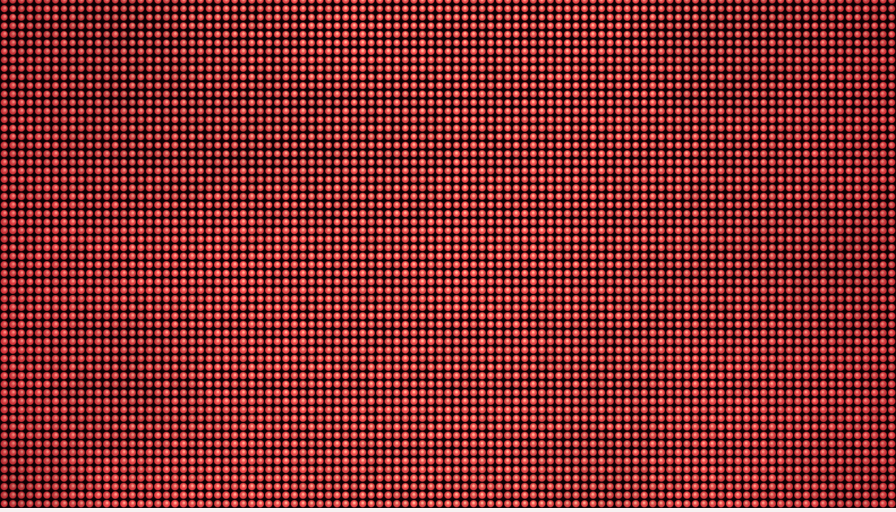
Give the GLSL for this pattern, as a Shadertoy shader.

```glsl
#define COLUMNS 105.0
#define RADIUS 0.405
#define SOFTNESS 0.105
#define SIZE_JITTER 0.025
#define TONE_JITTER 0.10
#define MARGIN 0.008
#define GAP_COLOR vec3(0.05, 0.00, 0.01)
#define BODY_COLOR vec3(0.89, 0.26, 0.27)
#define WARM_COLOR vec3(0.95, 0.45, 0.40)
#define GLINT_COLOR vec3(0.99, 0.70, 0.58)

float hash(vec2 p) {
    vec3 q = fract(vec3(p.xyx) * 0.1031);
    q += dot(q, q.yzx + 33.33);
    return fract((q.x + q.y) * q.z);
}

float valueNoise(vec2 p) {
    vec2 i = floor(p);
    vec2 f = fract(p);
    f = f * f * (3.0 - 2.0 * f);
    float low = mix(hash(i), hash(i + vec2(1, 0)), f.x);
    float high = mix(hash(i + vec2(0, 1)), hash(i + vec2(1, 1)), f.x);
    return mix(low, high, f.y);
}

// Soft disc coverage, widened to at least one pixel
float disc(float dist, float radius, float soft, float pixel) {
    float width = max(soft, 0.5 * pixel);
    return 1.0 - smoothstep(radius - width, radius + width, dist);
}

void mainImage(out vec4 fragColor, in vec2 fragCoord) {
    vec2 uv = fragCoord / iResolution.xy;
    float pixel = COLUMNS / iResolution.x;
    float marginHeight = MARGIN * iResolution.y;

    // Square grid of beads above the pale bottom margin
    vec2 grid = (fragCoord - vec2(0.0, marginHeight)) * pixel;
    vec2 cell = floor(grid);
    vec2 local = fract(grid) - 0.5;

    // Per-bead size and tone, with broad uneven lighting
    float side = abs(uv.x - 0.5) * 2.0;
    float cloud = valueNoise(cell / 14.0) - 0.5;
    float radius = RADIUS + SIZE_JITTER * (hash(cell) - 0.5)
                 + 0.03 * (0.5 - uv.y) + 0.02 * cloud;
    float tone = 1.0 + TONE_JITTER * (hash(cell + 71.0) - 0.5)
               + 0.12 * cloud - 0.10 * side * side;

    // Bead body, warm face and glint leaning toward the centre light
    vec2 lean = vec2(0.10 * (0.5 - uv.x), 0.06);
    float body = disc(length(local), radius, SOFTNESS, pixel);
    float face = disc(length(local - lean), 0.23, 0.10, pixel);
    float glint = disc(length(local - 1.5 * lean), 0.13, 0.08, pixel);

    vec3 bead = mix(BODY_COLOR, WARM_COLOR, face);
    bead = mix(bead, GLINT_COLOR, glint);
    bead *= mix(vec3(1.0), vec3(0.98, 0.80, 0.88), side * side);
    vec3 color = mix(GAP_COLOR, bead * tone, body);

    // Pale strip along the bottom edge
    float strip = 1.0 - smoothstep(-0.5, 0.5, fragCoord.y - marginHeight);
    color = mix(color, vec3(0.97, 0.95, 0.95), strip);

    fragColor = vec4(clamp(color, 0.0, 1.0), 1.0);
}
```
